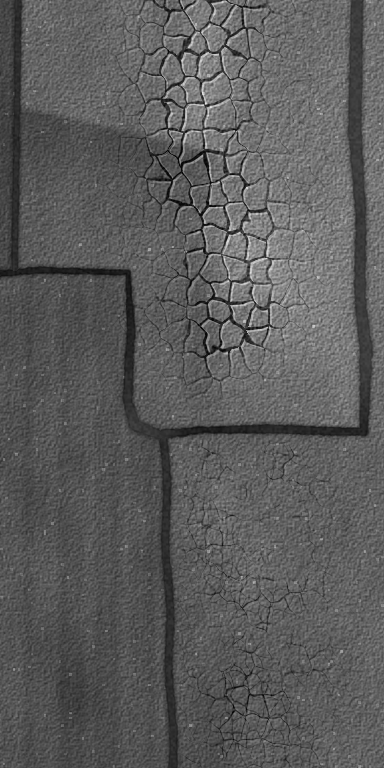
Write a WebGL 2 fragment shader that draws this texture.

```glsl
#version 300 es
precision highp float;
// Worn grey asphalt with alligator cracks and dark tar-sealed joints.
#define CRACK_SCALE 17.0
#define CRACK_WIDTH 0.055
#define CRACK_DEPTH 0.30
#define RELIEF 0.24
#define GRAIN 0.36
#define STONES 0.20
#define TAR_DARK 0.10
#define TAR_WORN 0.23
uniform vec2 u_resolution;
out vec4 fragColor;

// Sealed joint: x, y, half width; x spans 0..1 and y spans 0..2
const int SEAM_COUNT = 15;
const vec3 SEAM[SEAM_COUNT] = vec3[](
  vec3(0.0, 1.287, .008), vec3(.10, 1.297, .009), vec3(.333, 1.29, .007),
  vec3(.341, 1.14, .011), vec3(.331, .96, .013), vec3(.35, .893, .015),
  vec3(.417, .867, .014), vec3(.52, .88, .009), vec3(.70, .883, .012),
  vec3(.948, .875, .011), vec3(.953, 1.09, .017), vec3(.9375, 1.22, .015),
  vec3(.94, 1.43, .014), vec3(.924, 1.66, .018), vec3(.93, 2.01, .016));

vec2 hash2(vec2 cell) {
  uvec2 q = uvec2(ivec2(cell) + 4096) * uvec2(1597334673u, 3812015801u);
  uint n = (q.x ^ q.y) * 1597334673u;
  n ^= n >> 15;
  uint m = n * 2246822519u;
  m ^= m >> 13;
  return vec2(n & 65535u, m & 65535u) / 65535.0;
}

float noise(vec2 p) {
  vec2 i = floor(p), f = fract(p);
  f = f * f * (3.0 - 2.0 * f);
  vec2 e = vec2(1, 0);
  return mix(mix(hash2(i).x, hash2(i + e).x, f.x),
             mix(hash2(i + e.yx).x, hash2(i + e.xx).x, f.x), f.y);
}

float fbm(vec2 p) {
  return .5 * noise(p) + .3 * noise(p * 2.1 + 7.0) + .2 * noise(p * 4.3 + 19.0);
}

// Distance to the border between the two nearest cells
float cellBorder(vec2 p) {
  vec2 base = floor(p), near = vec2(9), next = vec2(9);
  for (int y = -1; y <= 1; y++)
    for (int x = -1; x <= 1; x++) {
      vec2 c = base + vec2(x, y);
      vec2 r = c + .1 + .8 * hash2(c) - p;
      if (dot(r, r) < dot(near, near)) { next = near; near = r; }
      else if (dot(r, r) < dot(next, next)) next = r;
    }
  return (dot(next, next) - dot(near, near)) / (2.0 * max(length(next - near), .01));
}

float crackLine(vec2 p, float scale, float width) {
  vec2 warp = vec2(noise(p * 38.0), noise(p * 38.0 + 50.0)) - .5;
  float d = cellBorder((p + warp * .018) * scale * vec2(1.1, .92));
  float w = width * (.4 + 1.2 * noise(p * 23.0 + 8.0));
  float soft = scale * .7 / u_resolution.x;
  return 1.0 - smoothstep(w - soft, w + soft, d);
}

// Soft elliptical spot
float glow(vec2 p, vec2 center, vec2 size) {
  vec2 q = (p - center) / size;
  return exp(-dot(q, q));
}

float segment(vec2 p, vec2 a, vec2 b, out float t) {
  vec2 d = b - a;
  t = clamp(dot(p - a, d) / dot(d, d), 0.0, 1.0);
  return length(p - a - d * t);
}

float pavement(vec2 p, float jointX) {
  // Upper slab: slanted shade line, then a bright lane to the right
  float tone = mix(.40, .44, smoothstep(.3, .6, p.x));
  float slant = smoothstep(-.012, .012, 1.735 - .235 * p.x - p.y);
  float lane = smoothstep(.50, .60, p.x + .03 * (noise(p * 14.0) - .5));
  float shade = mix(.30, .36, smoothstep(1.68, 1.35, p.y));
  tone = mix(tone, shade, slant * (1.0 - lane));
  tone += .08 * glow(p, vec2(.53, 1.80), vec2(.07, .22));
  tone += .09 * glow(p, vec2(.68, 1.32), vec2(.16, .20));
  tone += .03 * glow(p, vec2(.82, 1.25), vec2(.12, .35));
  tone -= .04 * glow(p, vec2(.52, 1.18), vec2(.08, .16));
  tone -= .03 * smoothstep(1.1, .9, p.y) * lane;
  // Lower right slab
  float lower = .355 + .06 * glow(p, vec2(.63, .66), vec2(.12, .22));
  lower += .03 * smoothstep(.7, .95, p.x) - .04 * glow(p, vec2(.55, .1), vec2(.1, .3));
  tone = mix(lower, tone, smoothstep(.86, .89, p.y));
  // Lower left slab with faint wheel streaks
  float edge = mix(jointX, .335, smoothstep(.85, .90, p.y));
  float left = .315 + .012 * sin(p.x * 61.0) + .009 * sin(p.x * 137.0 + 1.0);
  left -= .05 * glow(p, vec2(.17, .18), vec2(.10, .13));
  tone = mix(tone, left, smoothstep(.006, -.006, p.x - edge) * step(p.y, 1.29));
  // Dark strip beyond the upper left joint
  return mix(tone, .27, smoothstep(.05, .035, p.x) * step(1.29, p.y));
}

void main() {
  vec2 p = gl_FragCoord.xy / u_resolution * vec2(1, 2);
  float px = 1.0 / u_resolution.x;
  float jointX = .45 - .026 * p.y + .004 * sin(p.y * 19.0);
  float tone = pavement(p, jointX) + .09 * (fbm(p * vec2(9, 6)) - .5);

  // Embossed grain and pale stones
  vec2 light = vec2(.0035, -.0035);
  float grain = noise(p * 190.0) - noise((p + light) * 190.0);
  tone += GRAIN * tone * (grain + .55 * (noise(p * 245.0 + 31.0) - .5));
  vec2 stone = hash2(floor(p * 150.0));
  tone += STONES * smoothstep(.965, 1.0, stone.x) * stone.y;

  // Crack zones: strong core, fine surroundings and a weaker lower lane
  float upper = smoothstep(.90, 1.18, p.y);
  float core = upper * glow(p, vec2(.56 + .06 * sin(p.y * 6.0 + .5), p.y), vec2(.14, 1));
  float wide = upper * glow(p, vec2(.58, p.y), vec2(.27, 1));
  float low = (1.0 - smoothstep(.82, .87, p.y)) * smoothstep(.44, .5, p.x)
            * glow(p, vec2(.65, p.y), vec2(.22, 1));
  float broken = smoothstep(.25, .6, fbm(p * 11.0 + 3.0));
  float strength = clamp(core + (.5 * wide + .65 * low) * broken, 0.0, 1.0);
  float crack = crackLine(p, CRACK_SCALE, CRACK_WIDTH * (.45 + .6 * core));
  float rim = crackLine(p + vec2(-.0055, .004), CRACK_SCALE, CRACK_WIDTH);
  float fine = crackLine(p + 3.7, CRACK_SCALE * 1.6, CRACK_WIDTH * .7);
  tone += RELIEF * rim * (1.0 - crack) * strength * (.35 + .65 * core);
  tone -= CRACK_DEPTH * crack * strength;
  tone -= .16 * fine * broken * (.45 * wide + .8 * low);

  // Tar joints with ragged, darker margins
  float ragged = .006 * (fbm(p * 65.0) - .5);
  float tar = 1e3, width = .01, t;
  for (int i = 0; i < SEAM_COUNT - 1; i++) {
    float d = segment(p, SEAM[i].xy, SEAM[i + 1].xy, t);
    float w = mix(SEAM[i].z, SEAM[i + 1].z, t);
    if (d - w < tar) { tar = d - w; width = w; }
  }
  float leftX = .039 + .008 * smoothstep(1.3, 2.0, p.y);
  float leftJoint = max(abs(p.x - leftX) - .009, 1.29 - p.y);
  float lowJoint = max(abs(p.x - jointX) - .011, p.y - .87);
  float tarTone = mix(TAR_DARK, TAR_WORN, smoothstep(.009, .016, width));
  if (min(leftJoint, lowJoint) < tar) tarTone = .17;
  tar = min(tar, min(leftJoint, lowJoint)) + ragged;
  tarTone += .08 * (noise(p * 170.0) - .5) - .05 * smoothstep(-.006, -.001, tar);
  tone *= 1.0 - .18 * smoothstep(.014, 0.0, tar);
  tone = mix(tone, tarTone, .93 * smoothstep(px + .001, -px - .001, tar));
  fragColor = vec4(vec3(clamp(tone, .03, .95)), 1);
}
```
